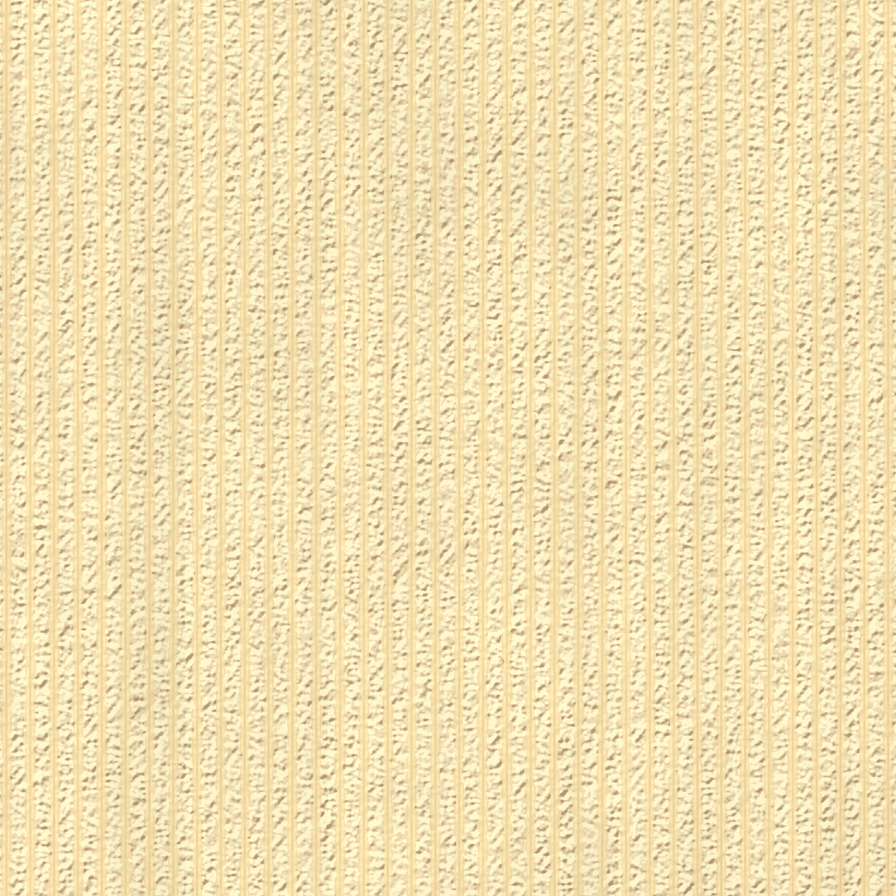
Write a WebGL 1 fragment shader that draws this texture.

```glsl
precision highp float;
// Embossed cream wallpaper: narrow vertical columns of crumbly plaster separated by
// smooth ribs with a thin groove. The plaster is a noise height field lit from above left,
// the ribs are line distances within one repeat, and slow noise varies tone and edges.

uniform vec2 u_resolution;

// Layout: STRIPES repeats across; widths are fractions of one repeat
const float STRIPES = 37.6;
const float RIB_PHASE = 0.27;       // rib centre within the first repeat
const float RIB_HALF = 0.19;        // half width of the smooth rib
const float EDGE_WOBBLE = 0.20;     // ragged border of the plaster
const float GROOVE_HALF = 0.04;     // half width of the central groove
const float EDGE_LINE_HALF = 0.03;  // half width of the lines beside the rib

// Plaster relief: grains per canvas side, and the lighting offset in grains
const vec2 GRAIN = vec2(190.0, 215.0);
const vec2 LIGHT = vec2(-0.30, 0.55);
const float RELIEF = 1.6;
const float TONE_WEAR = 0.055;
const float COLUMN_WEAR = 0.025;

const vec3 CREAM = vec3(1.0, 0.965, 0.80);
const vec3 BASE = vec3(0.975, 0.89, 0.685);
const vec3 GROOVE = vec3(0.92, 0.81, 0.60);
const vec3 DULL = vec3(0.93, 0.855, 0.69);
const vec3 SHADE = vec3(0.83, 0.745, 0.58);
const vec3 DEEP = vec3(0.70, 0.60, 0.45);

float hash(vec2 p) {
  vec3 q = fract(vec3(p.xyx) * 0.1031);
  q += dot(q, q.yzx + 33.33);
  return fract((q.x + q.y) * q.z);
}

float noise(vec2 p) {
  vec2 i = floor(p), f = fract(p);
  f = f * f * (3.0 - 2.0 * f);
  return mix(mix(hash(i), hash(i + vec2(1.0, 0.0)), f.x),
             mix(hash(i + vec2(0.0, 1.0)), hash(i + vec2(1.0, 1.0)), f.x), f.y);
}

// Height of the plaster: crumbs on a turned lattice with a finer roughness on top
float plaster(vec2 p) {
  vec2 turned = vec2(0.8 * p.x - 0.6 * p.y, 0.6 * p.x + 0.8 * p.y) + 240.0;
  return 0.75 * noise(turned) + 0.25 * noise(p * 1.7 + 17.3);
}

// Soft line of the given half width around distance zero
float line(float d, float halfWidth, float blur) {
  return 1.0 - smoothstep(halfWidth - blur, halfWidth + blur, abs(d));
}

vec3 plasterColor(float lit) {
  vec3 c = mix(DULL, CREAM, smoothstep(-0.14, 0.18, lit));
  c = mix(c, SHADE, smoothstep(0.12, 0.40, -lit));
  return mix(c, DEEP, smoothstep(0.36, 0.66, -lit));
}

void main() {
  vec2 uv = gl_FragCoord.xy / u_resolution;
  float blur = max(0.04, 0.6 * STRIPES / u_resolution.x);

  // Distance from the nearest rib centre, in repeats
  float column = uv.x * STRIPES - RIB_PHASE;
  float x = fract(column + 0.5) - 0.5;
  float stripe = floor(column + 0.5);

  // Lit relief, a little stronger or weaker along each column
  vec2 grain = uv * GRAIN;
  float strength = 0.75 + 0.5 * noise(vec2(floor(column) * 3.7 + 9.0, uv.y * 14.0));
  float lit = (plaster(grain) - plaster(grain + LIGHT)) * RELIEF * strength;

  // Smooth rib: faint grain, central groove and softer, broken border lines
  float fleck = noise(grain * vec2(1.0, 0.7) + 71.0) - 0.5;
  vec3 rib = BASE + 0.05 * fleck + 0.06 * lit;
  float groove = line(x, GROOVE_HALF, blur) * (0.85 + 0.7 * fleck);
  float border = line(abs(x) - RIB_HALF, EDGE_LINE_HALF, blur);
  rib = mix(rib, GROOVE, clamp(groove + 0.55 * border, 0.0, 1.0));

  // Plaster spills unevenly over the rib border
  float ragged = (noise(grain * 0.8 + 31.0) - 0.5) * EDGE_WOBBLE;
  float rough = smoothstep(-blur, blur, abs(x) - RIB_HALF + ragged);
  vec3 color = mix(rib, plasterColor(lit), rough);

  // Tonal wear: broad clouds, smaller patches and a shift per column
  float clouds = 0.6 * noise(uv * vec2(7.0, 5.0) + 5.0)
               + 0.4 * noise(uv * vec2(24.0, 18.0) + 43.0) - 0.5;
  float shift = hash(vec2(stripe, 8.0)) - 0.5;
  color *= 1.0 + TONE_WEAR * clouds + COLUMN_WEAR * shift;
  gl_FragColor = vec4(clamp(color, 0.0, 1.0), 1.0);
}
```
